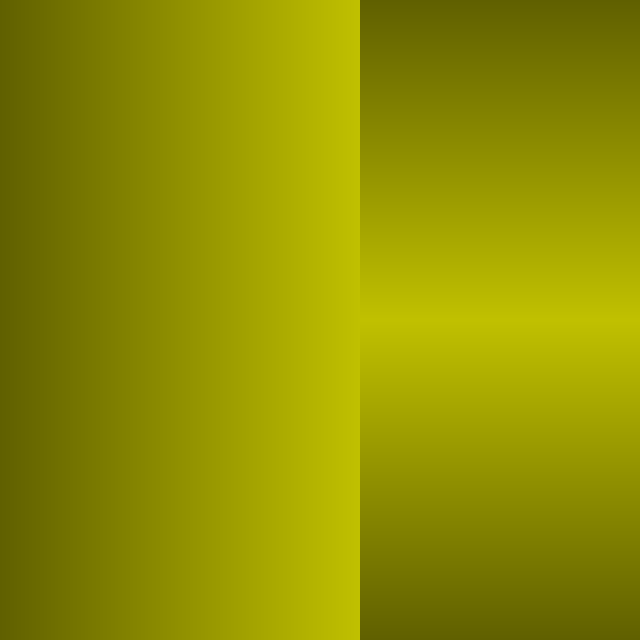
Write a Shadertoy shader that draws this background.

```glsl
// Two olive-to-yellow panels that meet at a vertical seam.
// The left panel brightens linearly from left to right; the right panel is a
// horizontal band, brightest at mid height and fading to the top and bottom.

const vec3 DARK_OLIVE = vec3(0.376, 0.376, 0.0);
const vec3 BRIGHT_YELLOW = vec3(0.753, 0.753, 0.0);
const float SEAM_X = 0.5625;

// Linear rise from 0 at the left border to 1 at the seam
float sideRamp(float x, float seam) {
    return clamp(x / seam, 0.0, 1.0);
}

// Triangular profile: 1 at the center, 0 at a distance of halfWidth
float tentRamp(float y, float center, float halfWidth) {
    return clamp(1.0 - abs(y - center) / halfWidth, 0.0, 1.0);
}

// Antialiased step: share of a pixel that lies beyond the edge
float edgeCoverage(float position, float edge, float pixelSize) {
    return clamp((position - edge) / pixelSize + 0.5, 0.0, 1.0);
}

vec3 shade(float brightness) {
    return mix(DARK_OLIVE, BRIGHT_YELLOW, brightness);
}

void mainImage(out vec4 fragColor, in vec2 fragCoord) {
    vec2 uv = fragCoord / iResolution.xy;

    // Panel gradients
    vec3 leftPanel = shade(sideRamp(uv.x, SEAM_X));
    vec3 rightPanel = shade(tentRamp(uv.y, 0.5, 0.5));

    // Join at the seam
    float onRight = edgeCoverage(uv.x, SEAM_X, 1.0 / iResolution.x);
    fragColor = vec4(mix(leftPanel, rightPanel, onRight), 1.0);
}
```
